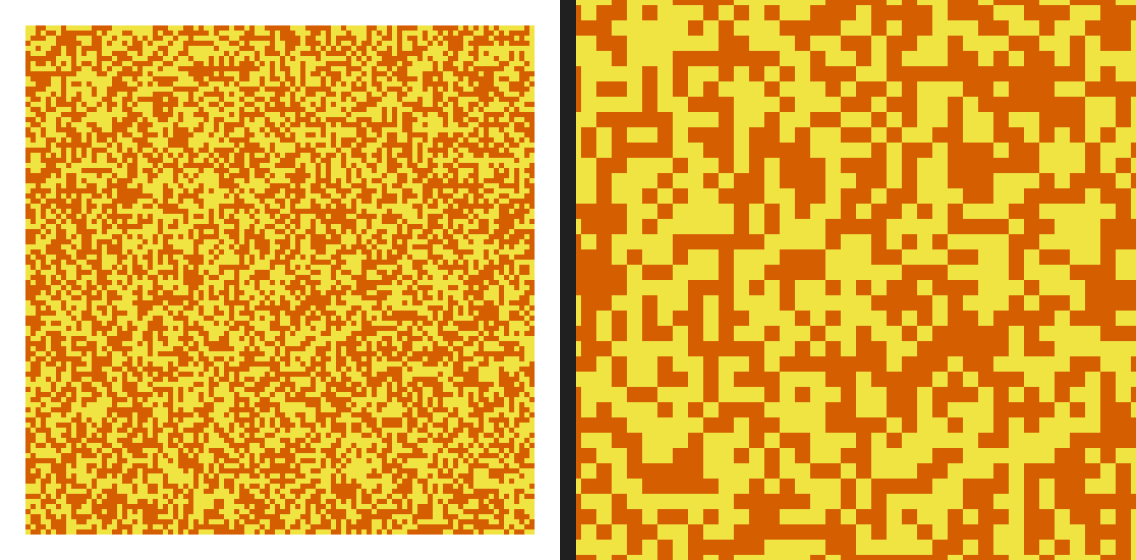
Left: the whole. Right: its middle third, enlarged.
Reproduce this texture procedurally as a Shadertoy shader.

```glsl
#define GRID_CELLS 100.0
#define MARGIN_CELLS 5.0
#define ORANGE_SHARE 0.5
#define EDGE_PIXELS 1.0
#define ORANGE vec3(0.835, 0.369, 0.0)
#define YELLOW vec3(0.941, 0.894, 0.259)
#define PAPER vec3(1.0)

// Integer hash of a cell, from 0 to 1
float cellHash(vec2 cell) {
    uvec2 q = uvec2(ivec2(cell) + 17) * uvec2(1597u, 7919u);
    uint n = q.x ^ (q.y * 40503u);
    n = (n ^ (n >> 16)) * 73244475u;
    n = (n ^ (n >> 15)) * 73244475u;
    n ^= n >> 16;
    return float(n & 65535u) / 65536.0;
}

// Random two-colour cells inside the grid, paper around it
vec3 cellColor(vec2 cell) {
    bool inside = all(greaterThanEqual(cell, vec2(0.0)))
               && all(lessThan(cell, vec2(GRID_CELLS)));
    if (!inside) return PAPER;
    return cellHash(cell) < ORANGE_SHARE ? ORANGE : YELLOW;
}

void mainImage(out vec4 fragColor, in vec2 fragCoord) {
    // Centred square, measured in cells
    float canvas = min(iResolution.x, iResolution.y);
    float pixel = (GRID_CELLS + 2.0 * MARGIN_CELLS) / canvas;
    vec2 p = (fragCoord - 0.5 * iResolution.xy) * pixel + 0.5 * GRID_CELLS;

    // Blend the four cells that meet at the nearest corner
    vec2 corner = floor(p + 0.5);
    vec2 blend = clamp((p - corner) / (pixel * EDGE_PIXELS) + 0.5, 0.0, 1.0);
    vec3 lower = mix(cellColor(corner - 1.0),
                     cellColor(corner - vec2(0.0, 1.0)), blend.x);
    vec3 upper = mix(cellColor(corner - vec2(1.0, 0.0)),
                     cellColor(corner), blend.x);

    fragColor = vec4(mix(lower, upper, blend.y), 1.0);
}
```
